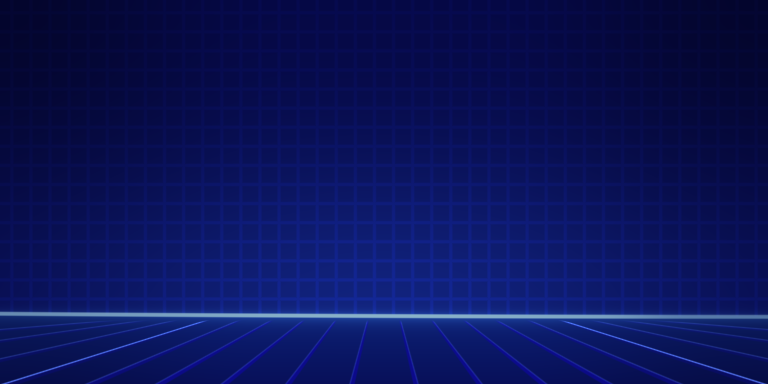
A Shadertoy shader for this background:

```glsl
// Deep blue tiled wall lit from below, a glowing horizon and a floor of converging lines.

#define CELL 0.0497          // wall grid spacing
#define GRID_Y 0.2214        // height of the lowest wall grid line
#define GRID_WIDTH 0.0042    // half width of wall grid lines
#define HORIZON 0.177        // horizon height at the centre
#define FLOOR_TOP 0.163      // height where floor lines begin
#define TOP_STEP 0.0846      // floor line spacing at the far end
#define BOTTOM_STEP 0.1655   // floor line spacing at the near end
#define FAN 2.4e-6           // extra spread of the outer floor lines
#define PAIRS 9              // floor lines on each side

const vec3 WALL_DARK = vec3(0.020, 0.030, 0.265);
const vec3 WALL_GLOW = vec3(0.046, 0.105, 0.225);
const vec3 GRID_TINT = vec3(0.012, 0.022, 0.120);
const vec3 FLOOR_FAR = vec3(0.045, 0.115, 0.440);
const vec3 FLOOR_NEAR = vec3(0.030, 0.062, 0.350);
const vec3 GROOVE = vec3(0.050, 0.030, 0.600);
const vec3 HIGHLIGHT = vec3(0.330, 0.450, 0.680);
const vec3 HORIZON_CORE = vec3(0.540, 0.700, 0.790);
const vec3 HORIZON_HALO = vec3(0.090, 0.190, 0.230);

// Coverage of a line with soft edges.
float stroke(float dist, float halfWidth, float soft) {
    return 1.0 - smoothstep(halfWidth - soft, halfWidth + soft, abs(dist));
}

// Signed distance to the nearest of a row of evenly spaced lines.
float repeatLine(float x) {
    return (fract(x / CELL + 0.5) - 0.5) * CELL;
}

vec3 wall(vec2 p, float px) {
    float dy = p.y - HORIZON;
    float glow = exp(-1.2 * p.x * p.x - 5.5 * dy * dy);
    float soft = max(px, 0.0025);
    float gridX = stroke(repeatLine(p.x - 0.5 * CELL), GRID_WIDTH, soft);
    float gridY = stroke(repeatLine(p.y - GRID_Y), GRID_WIDTH, soft);
    vec3 col = WALL_DARK + WALL_GLOW * glow;
    col += GRID_TINT * max(gridX, gridY) * (0.3 + 0.5 * glow);
    // Darken towards the upper corners.
    float corner = smoothstep(0.25, 1.0, abs(p.x)) * smoothstep(0.2, 1.0, p.y);
    return col * (1.0 - 0.35 * corner);
}

vec3 floorPlane(vec2 p, float px) {
    float depth = (FLOOR_TOP - p.y) / FLOOR_TOP;
    float t = clamp(depth, 0.0, 1.0);
    vec3 col = mix(FLOOR_FAR, FLOOR_NEAR, t);
    col *= 1.0 - 0.22 * smoothstep(0.3, 1.0, abs(p.x));
    float visible = smoothstep(-0.03, 0.03, depth);

    for (int i = 0; i < PAIRS; i++) {
        float k = float(i) + 0.5;
        float top = k * TOP_STEP;
        float bottom = k * BOTTOM_STEP * (1.0 + FAN * pow(k, 6.0));
        float slope = (bottom - top) / FLOOR_TOP;
        // Distance across the line, measured at right angles to it.
        float dist = (abs(p.x) - mix(top, bottom, depth)) / sqrt(1.0 + slope * slope);
        float width = mix(0.0018, 0.0060, t);
        float inner = 1.0 - smoothstep(3.0, 6.0, k);
        float bright = exp(-2.5 * (k - 5.5) * (k - 5.5));
        float groove = stroke(dist, width, px) * mix(0.25, 0.75, inner);
        float edge = stroke(dist - width, mix(0.0012, 0.0018, t), px);
        col = mix(col, GROOVE, groove * visible);
        col += HIGHLIGHT * edge * visible * (0.22 + 0.65 * bright);
    }
    return col;
}

void mainImage(out vec4 fragColor, in vec2 fragCoord) {
    float px = 1.0 / iResolution.y;
    vec2 p = fragCoord * px;
    p.x -= 0.5 * iResolution.x * px;

    // The horizon rises slightly to the left.
    float horizonY = HORIZON - 0.0040 * p.x + 0.0020 * p.x * p.x;
    float d = p.y - horizonY;
    vec3 col = mix(floorPlane(p, px), wall(p, px), smoothstep(-px, px, d));

    // Halo and bright core of the horizon.
    float centre = exp(-1.5 * p.x * p.x);
    float reach = d > 0.0 ? 0.009 : 0.016;
    col += HORIZON_HALO * exp(-abs(d) / reach) * (0.5 + 0.5 * centre);
    float strength = mix(0.60, 1.0, centre) * (1.0 - 0.25 * smoothstep(0.55, 0.8, p.x));
    float core = stroke(d, 0.0050, max(px, 0.0025));
    col = mix(col, HORIZON_CORE, core * strength);

    fragColor = vec4(col, 1.0);
}
```
